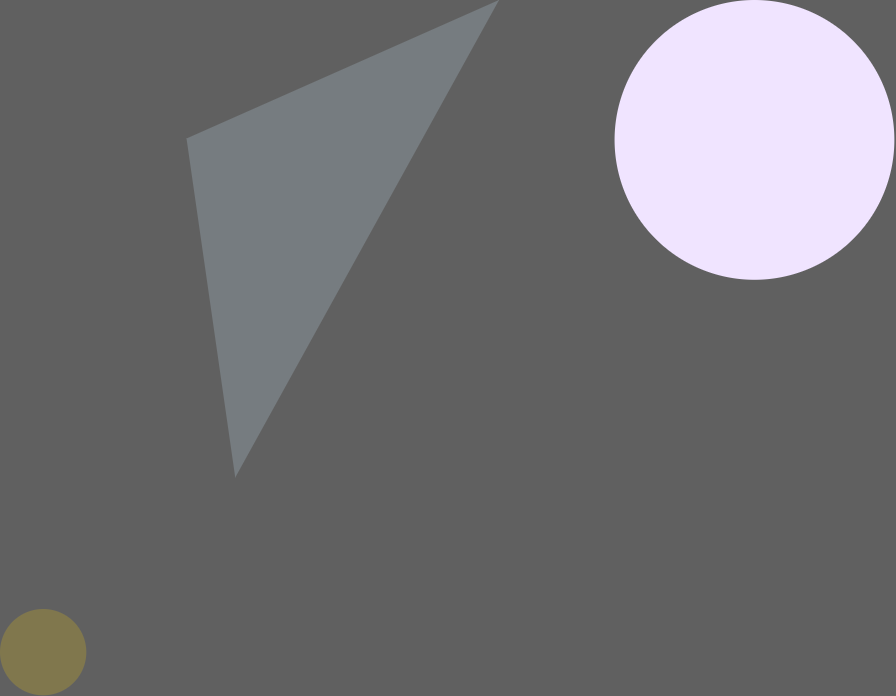
This background is drawn by a WebGL 1 fragment shader. Its source:

```glsl
precision highp float;
// Flat grey backdrop with a slate triangle, a large lilac disc and a small olive disc.

uniform vec2 u_resolution;

const vec3 GREY  = vec3(0.378);
const vec3 SLATE = vec3(0.463, 0.487, 0.502);
const vec3 LILAC = vec3(0.943, 0.894, 1.0);
const vec3 OLIVE = vec3(0.502, 0.467, 0.302);

float discDistance(vec2 p, vec2 center, float radius) {
  return length(p - center) - radius;
}

// Signed distance to the line a-b, positive on its right-hand side
float edgeDistance(vec2 p, vec2 a, vec2 b) {
  vec2 along = normalize(b - a);
  return dot(p - a, vec2(along.y, -along.x));
}

// Corners run counter-clockwise
float triangleDistance(vec2 p, vec2 a, vec2 b, vec2 c) {
  return max(edgeDistance(p, a, b),
             max(edgeDistance(p, b, c), edgeDistance(p, c, a)));
}

// Lays a shape over the base with an edge one pixel wide
vec3 paint(vec3 base, vec3 color, float dist, float pixel) {
  return mix(base, color, clamp(0.5 - dist / pixel, 0.0, 1.0));
}

void main() {
  // Canvas height is one unit
  float pixel = 1.0 / u_resolution.y;
  vec2 p = gl_FragCoord.xy * pixel;

  float slate = triangleDistance(p, vec2(0.717, 1.0), vec2(0.268, 0.801), vec2(0.338, 0.314));
  float lilac = discDistance(p, vec2(1.084, 0.799), 0.201);
  float olive = discDistance(p, vec2(0.062, 0.063), 0.062);

  vec3 color = paint(GREY, SLATE, slate, pixel);
  color = paint(color, LILAC, lilac, pixel);
  color = paint(color, OLIVE, olive, pixel);

  gl_FragColor = vec4(color, 1.0);
}
```
